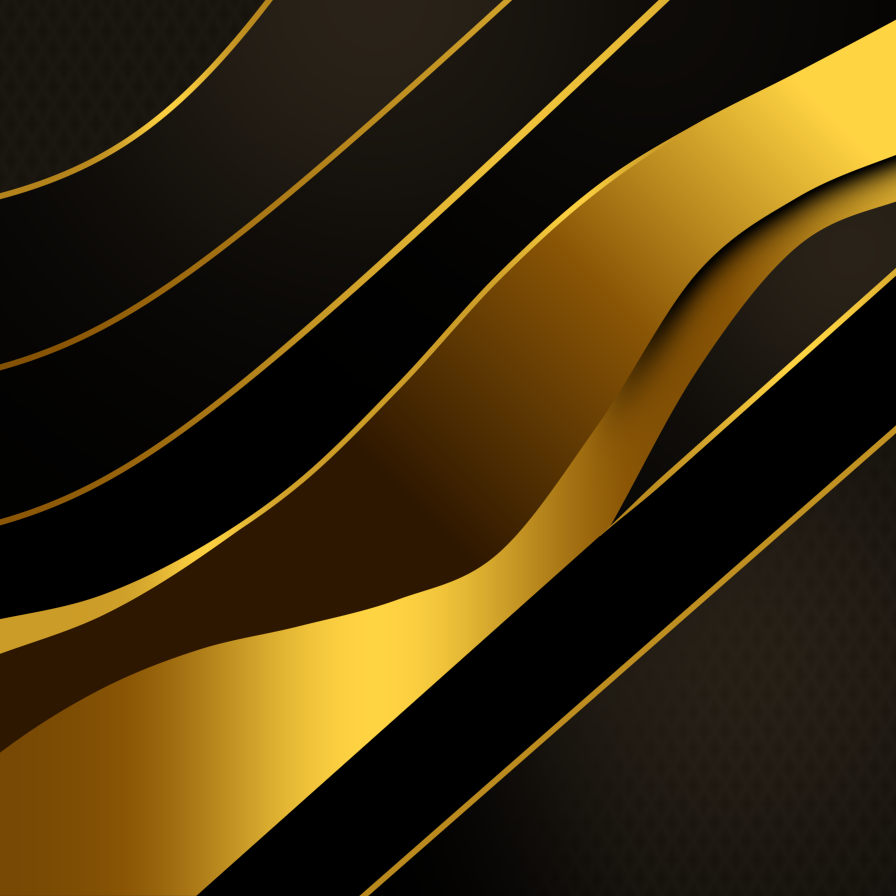
Reproduce this background procedurally as a WebGL 1 fragment shader.

```glsl
precision highp float;

uniform vec2 u_resolution;

const vec3 BRONZE = vec3(0.18, 0.09, 0.0);
const vec3 AMBER = vec3(0.54, 0.335, 0.02);
const vec3 YELLOW = vec3(1.0, 0.83, 0.26);
const vec3 UMBER = vec3(0.17, 0.14, 0.10);
const float LINE_WIDTH = 0.0033;   // half width of the thin gold lines
const float SWEEP_BEND = 0.2;      // softness of the upper curves
const float KNOT_COUNT = 9.0;      // spline intervals across the canvas
const float WEAVE_SCALE = 42.0;
const float WEAVE_DEPTH = 0.022;

// Metallic ramp from dark bronze to bright gold
vec3 gold(float t) {
    t = clamp(t, 0.0, 1.0);
    return t < 0.5 ? mix(BRONZE, AMBER, t * 2.0) : mix(AMBER, YELLOW, t * 2.0 - 1.0);
}

float bump(float x, float center, float width) {
    float d = (x - center) / width;
    return exp(-d * d);
}

float glow(vec2 p, vec2 center, float radius) {
    return bump(length(p - center), 0.0, radius);
}

float cover(float d) {
    float pixel = 0.75 / min(u_resolution.x, u_resolution.y);
    return smoothstep(-pixel, pixel, d);
}

// Catmull-Rom weights for four knots at once
vec4 knotWeight(vec4 t) {
    t = abs(t);
    vec4 inner = 1.0 + t * t * (1.5 * t - 2.5);
    vec4 outer = 2.0 + t * (-4.0 + t * (2.5 - 0.5 * t));
    return mix(inner, outer, step(1.0, t)) * step(t, vec4(2.0));
}

float spline(float x, vec4 a, vec4 b, vec4 c) {
    vec4 t = x * KNOT_COUNT + 1.0 - vec4(0.0, 1.0, 2.0, 3.0);
    return dot(a, knotWeight(t)) + dot(b, knotWeight(t - 4.0)) + dot(c, knotWeight(t - 8.0));
}

// Signed distance to a spline edge, positive above it
float splineEdge(vec2 p, vec4 a, vec4 b, vec4 c) {
    float e = 0.002;
    float y = spline(p.x, a, b, c);
    float slope = (spline(p.x + e, a, b, c) - y) / e;
    return (p.y - y) * inversesqrt(1.0 + slope * slope);
}

// Signed distance to a hyperbolic sweep starting at height on the left
float sweepEdge(vec2 p, float height, float bendX, float rise) {
    float root = length(vec2(p.x - bendX, SWEEP_BEND));
    float y = height + rise * (p.x + root - length(vec2(bendX, SWEEP_BEND)));
    float slope = rise * (1.0 + (p.x - bendX) / root);
    return (p.y - y) * inversesqrt(1.0 + slope * slope);
}

float straightEdge(vec2 p, float footX, float slope) {
    return (p.y - (p.x - footX) * slope) * inversesqrt(1.0 + slope * slope);
}

float weave(vec2 p) {
    vec2 q = WEAVE_SCALE * vec2(p.x + p.y * 0.58, p.x - p.y * 0.58);
    vec2 cell = abs(fract(q) - 0.5);
    return (max(cell.x, cell.y) - 0.33) * WEAVE_DEPTH * 2.0;
}

void main() {
    vec2 p = gl_FragCoord.xy / u_resolution;
    float x = p.x;
    float diagonal = 0.5 * (p.x + p.y);

    float arc = sweepEdge(p, 0.781, 0.195, 0.886);
    float middle = sweepEdge(p, 0.590, 0.091, 0.475);
    float lower = sweepEdge(p, 0.417, 0.091, 0.485);
    float crest = splineEdge(p, vec4(0.290, 0.309, 0.335, 0.388),
        vec4(0.465, 0.573, 0.694, 0.793), vec4(0.862, 0.919, 0.978, 1.039));
    float fold = splineEdge(p, vec4(0.0625, 0.160, 0.230, 0.275),
        vec4(0.301, 0.331, 0.382, 0.525), vec4(0.695, 0.779, 0.827, 0.863));
    float hem = splineEdge(p, vec4(0.0),
        vec4(0.0, 0.08, 0.219, 0.388), vec4(0.586, 0.724, 0.775, 0.798));
    float stripTop = straightEdge(p, 0.219, 0.892);
    float stripBottom = straightEdge(p, 0.406, 0.877);

    // Dark upper layers
    float topGlow = glow(p, vec2(0.42, 1.0), 0.36);
    vec3 color = UMBER * 0.58 + weave(p);
    color = mix(color, UMBER * (0.06 + 0.9 * topGlow), cover(-arc));
    color = mix(color, UMBER * (0.03 + 0.65 * topGlow), cover(-middle));
    color = mix(color, UMBER * 0.32 * glow(p, vec2(0.72, 1.0), 0.3), cover(-lower));

    // Thin curved lines
    color = mix(color, gold(0.68 + 0.3 * bump(x, 0.19, 0.06)), cover(LINE_WIDTH - abs(arc)));
    color = mix(color, gold(0.46 + 0.6 * x), cover(LINE_WIDTH - abs(middle)));
    float lowerWidth = LINE_WIDTH * (1.0 + 0.3 * smoothstep(0.2, 0.6, x));
    color = mix(color, gold(0.48 + 0.45 * bump(x, 0.6, 0.35)), cover(lowerWidth - abs(lower)));

    // Broad ribbon with its bright rim
    color = mix(color, gold((diagonal - 0.45) / 0.45), cover(-crest));
    float rimWidth = 0.006 + 0.032 * pow(max(0.0, 1.0 - x / 0.27), 1.3);
    rimWidth *= 1.0 - smoothstep(0.66, 0.82, x);
    float rimShine = 0.78 + 0.2 * bump(x, 0.23, 0.06) + 0.2 * bump(x, 0.64, 0.06);
    float rim = cover(-crest) * cover(crest + rimWidth) * step(0.0005, rimWidth);
    color = mix(color, gold(rimShine), rim);

    // Folded underside and the shadow cast on it
    float sheen = 0.38 + 0.62 * bump(x, 0.42, 0.22) + 0.48 * smoothstep(0.72, 1.05, x);
    float shade = exp(-pow(max(-fold, 0.0) / 0.02, 1.5)) * smoothstep(0.65, 0.78, x);
    color = mix(color, gold(sheen) * (1.0 - shade), cover(-fold));

    // Dark pocket, black strip and lower corner
    vec3 pocket = UMBER * (0.2 + 0.75 * glow(p, vec2(0.95, 0.72), 0.22));
    color = mix(color, pocket, cover(-hem));
    color = mix(color, vec3(0.0), cover(-stripTop));
    float cornerGlow = glow(p, vec2(0.83, 0.27), 0.3);
    float cornerWeave = weave(p) * smoothstep(0.42, 0.7, x - 0.8 * p.y);
    vec3 corner = UMBER * (0.32 + 0.55 * cornerGlow) + cornerWeave;
    corner *= smoothstep(0.4, 0.75, x + 0.3 * p.y);
    color = mix(color, corner, cover(-stripBottom));

    // Straight lines along the strip
    float topWidth = LINE_WIDTH * smoothstep(0.66, 0.74, x);
    float topLine = cover(topWidth - abs(stripTop)) * step(0.67, x);
    color = mix(color, gold(0.68 + 0.32 * bump(x, 0.9, 0.12)), topLine);
    color = mix(color, gold(0.68 + 0.06 * x), cover(LINE_WIDTH - abs(stripBottom)));

    gl_FragColor = vec4(color, 1.0);
}
```
